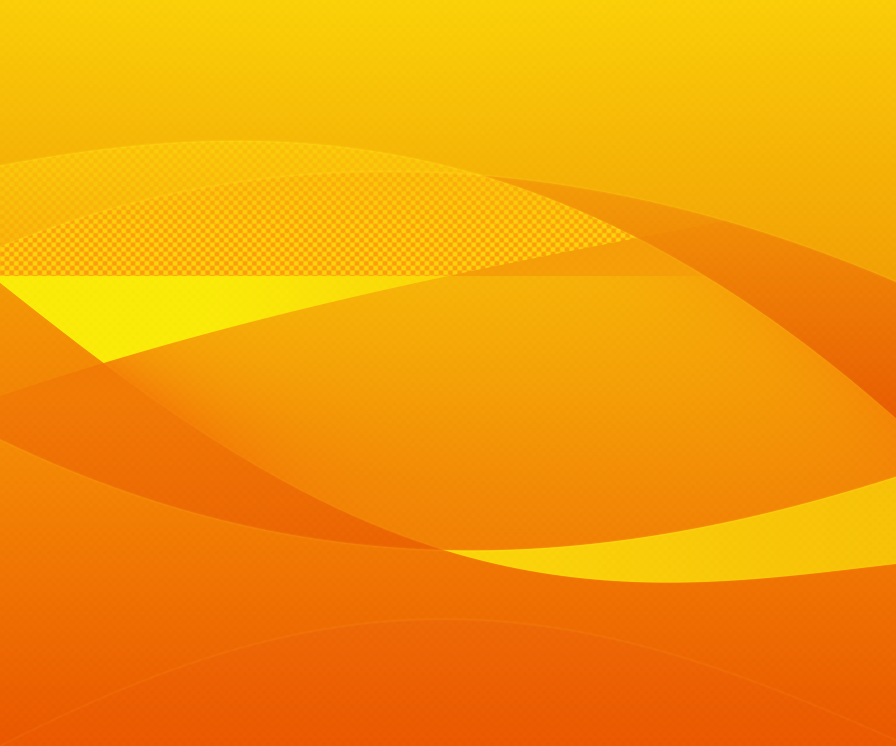
This background is drawn by a Shadertoy shader. Its source:

```glsl
// Warm abstract background: overlapping ribbons in yellow and orange.
// Five sweeping quartic curves split the canvas into regions; each region has
// its own vertical gradient, with halftone checks, soft glows and thin rims.

const float TAU = 6.2831853;

// Height at x of the quartic with heights h.xyzw, last at x = 0, 1/4, 1/2, 3/4, 1
float curve(float x, vec4 h, float last) {
    float s = 4.0 * x;
    vec4 d1 = vec4(h.yzw, last) - h;
    vec3 d2 = d1.yzw - d1.xyz;
    vec2 d3 = d2.yz - d2.xy;
    float d4 = d3.y - d3.x;
    return h.x + s * (d1.x + (s - 1.0) / 2.0 * (d2.x
        + (s - 2.0) / 3.0 * (d3.x + (s - 3.0) / 4.0 * d4)));
}

// Smooth coverage of the side where d is positive
float side(float d, float px) {
    return smoothstep(-0.7 * px, 0.7 * px, d);
}

// Thin highlight along d = 0
float rim(float d, float px) {
    return exp(-pow(d / max(px, 0.0016), 2.0));
}

// Vertical gradient between two heights
vec3 ramp(float y, float y0, vec3 low, float y1, vec3 high) {
    return mix(low, high, clamp((y - y0) / (y1 - y0), 0.0, 1.0));
}

// Soft checkerboard in -1..1
float checks(vec2 p, float frequency) {
    vec2 w = sin(TAU * frequency * p);
    return clamp(2.2 * w.x * w.y, -1.0, 1.0);
}

void mainImage(out vec4 fragColor, in vec2 fragCoord) {
    vec2 uv = fragCoord / iResolution.xy;
    float x = uv.x, y = uv.y;
    float px = 1.0 / iResolution.y;
    float dots = checks(uv * vec2(1.2, 1.0), 80.0);

    // Signed heights above each curve
    float crest = y - curve(x, vec4(0.778, 0.811, 0.777, 0.656), 0.439);
    float arch  = y - curve(x, vec4(0.669, 0.753, 0.768, 0.723), 0.622);
    float rise  = y - curve(x, vec4(0.469, 0.559, 0.630, 0.690), 0.750);
    float sweep = y - curve(x, vec4(0.621, 0.402, 0.261, 0.219), 0.244);
    float bowl  = y - curve(x, vec4(0.411, 0.302, 0.2625, 0.286), 0.361);
    float hill  = y - curve(x, vec4(0.000, 0.125, 0.170, 0.123), 0.008);
    float level = y - 0.630;

    float underCrest = side(-crest, px);
    float underArch  = side(-arch, px);
    float overRise   = side(rise, px);
    float overSweep  = side(sweep, px);
    float overBowl   = side(bowl, px);
    float overLevel  = side(level, px);

    // Sky and the dark wing on the right
    vec3 sky = ramp(y, 0.64, vec3(0.95, 0.63, 0.02), 1.0, vec3(0.98, 0.80, 0.03));
    sky += vec3(0.0, 0.02, 0.0) * exp(-8.0 * dot(uv - vec2(0.42, 1.0), uv - vec2(0.42, 1.0)));
    vec3 wing = ramp(y, 0.45, vec3(0.91, 0.37, 0.01), 0.77, vec3(0.955, 0.60, 0.03));
    wing.g += 0.02 * overRise;
    vec3 col = mix(sky, wing, underArch);

    // Upper bands of the lens with halftone
    vec3 band = ramp(y, 0.66, vec3(0.975, 0.69, 0.04), 0.81, vec3(0.98, 0.78, 0.04));
    band.g += 0.02 * dots;
    vec3 halftone = ramp(y, 0.63, vec3(0.985, 0.72, 0.05), 0.77, vec3(0.98, 0.73, 0.04));
    halftone.g += dots * mix(0.10, 0.04, smoothstep(0.66, 0.77, y));
    vec3 top = mix(band, halftone, underArch);

    // Bright wedge below the level line
    vec3 wedge = mix(vec3(0.98, 0.92, 0.03), vec3(0.98, 0.84, 0.03), smoothstep(0.2, 0.52, x));
    top = mix(wedge, top, overLevel);

    // Body of the lens, shaded along its lower left and right flanks
    vec3 body = ramp(y, 0.26, vec3(0.945, 0.50, 0.02), 0.63, vec3(0.965, 0.72, 0.03));
    body.g -= 0.13 * exp(-max(sweep, 0.0) / 0.07) * smoothstep(0.25, 0.5, y);
    body.g -= 0.08 * exp(-max(-crest, 0.0) / 0.08);
    body = mix(body, vec3(0.96, 0.62, 0.03), overLevel);
    vec3 lens = mix(body, top, overRise);
    col = mix(col, lens, underCrest);

    // Left flank below the sweep, split by the rising edge
    vec3 flank = ramp(y, 0.26, vec3(0.92, 0.39, 0.01), 0.47, vec3(0.945, 0.48, 0.02));
    vec3 corner = ramp(y, 0.48, vec3(0.95, 0.52, 0.02), 0.62, vec3(0.955, 0.60, 0.02));
    flank = mix(flank, corner, overRise);
    col = mix(flank, col, overSweep);

    // Yellow blade and the ground below the bowl
    vec3 blade = mix(vec3(0.98, 0.83, 0.04), vec3(0.97, 0.76, 0.03), smoothstep(0.5, 1.0, x));
    vec3 ground = ramp(y, 0.0, vec3(0.915, 0.34, 0.0), 0.42, vec3(0.96, 0.55, 0.02));
    vec3 mound = ramp(y, 0.0, vec3(0.92, 0.345, 0.0), 0.17, vec3(0.93, 0.41, 0.025));
    ground = mix(ground, mound, side(-hill, px));
    col = mix(mix(ground, blade, overSweep), col, overBowl);

    // Thin rims and a faint texture everywhere
    float rims = rim(hill, px) * 0.5 + rim(bowl, px) * 0.6
        + rim(arch, px) * 0.5 + rim(crest, px) * 0.5
        + rim(sweep, px) * 0.3;
    col += rims * vec3(0.02, 0.07, 0.03);
    col.g += 0.006 * dots;

    fragColor = vec4(clamp(col, 0.0, 1.0), 1.0);
}
```
